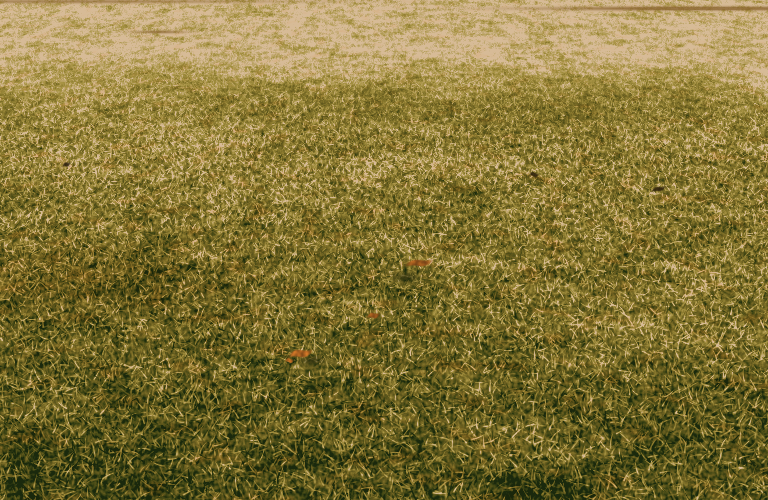
Reproduce this texture procedurally as a WebGL 1 fragment shader.

```glsl
precision highp float;
uniform vec2 u_resolution;

const float HORIZON = 1.25;
const float ROWS = 46.0;

float hash(vec2 p) {
  vec3 q = fract(vec3(p.xyx) * vec3(0.1031, 0.1030, 0.0973));
  q += dot(q, q.yzx + 33.33);
  return fract((q.x + q.y) * q.z);
}

float gradientDot(vec2 cell, vec2 offset) {
  float angle = 6.2832 * hash(cell + 40.0);
  return dot(vec2(cos(angle), sin(angle)), offset);
}

float gradientNoise(vec2 p) {
  vec2 i = floor(p), f = fract(p);
  vec2 u = f * f * f * (f * (f * 6.0 - 15.0) + 10.0);
  float low = mix(gradientDot(i, f), gradientDot(i + vec2(1, 0), f - vec2(1, 0)), u.x);
  float high = mix(gradientDot(i + vec2(0, 1), f - vec2(0, 1)),
                   gradientDot(i + vec2(1, 1), f - vec2(1, 1)), u.x);
  return 1.5 * mix(low, high, u.y);
}

float fbm(vec2 p) {
  float sum = 0.0, amp = 0.6;
  for (int i = 0; i < 4; i++) {
    sum += amp * gradientNoise(p);
    p = p * 2.03 + 17.3;
    amp *= 0.55;
  }
  return sum;
}

float blob(vec2 p, vec2 center, vec2 radius) {
  vec2 d = (p - center) / radius;
  return exp(-dot(d, d));
}

// Tone 0..5 runs from deep shade to bleached straw.
vec3 grassRamp(float tone) {
  vec3 c = mix(vec3(0.10, 0.16, 0.05), vec3(0.26, 0.28, 0.08), clamp(tone, 0.0, 1.0));
  c = mix(c, vec3(0.40, 0.36, 0.12), clamp(tone - 1.0, 0.0, 1.0));
  c = mix(c, vec3(0.52, 0.46, 0.17), clamp(tone - 2.0, 0.0, 1.0));
  c = mix(c, vec3(0.66, 0.58, 0.27), clamp(tone - 3.0, 0.0, 1.0));
  return mix(c, vec3(0.79, 0.69, 0.50), clamp(tone - 4.0, 0.0, 1.4));
}

// Broad light and dark areas of the field.
float fieldTone(vec2 p, vec2 ground) {
  float tone = 2.15 + 1.25 * smoothstep(0.05, 0.7, p.y);
  tone += 1.6 * smoothstep(0.77, 0.89, p.y + 0.05 * fbm(p * vec2(3.0, 9.0)));
  tone += 0.7 * blob(p, vec2(0.25, 0.72), vec2(0.36, 0.09));
  tone += 0.6 * blob(p, vec2(0.85, 0.665), vec2(0.34, 0.025));
  tone += 0.7 * blob(p, vec2(1.42, 0.73), vec2(0.22, 0.04));
  tone += 0.45 * blob(p, vec2(1.3, 0.36), vec2(0.3, 0.12));
  tone -= 0.4 * blob(p, vec2(0.95, 0.79), vec2(0.5, 0.035));
  tone -= 0.6 * blob(p, vec2(0.15, 0.43), vec2(0.3, 0.08));
  tone -= 1.1 * blob(p, vec2(0.1, 0.05), vec2(0.28, 0.06));
  tone -= 1.5 * blob(p, vec2(1.09, 0.015), vec2(0.1, 0.03));
  return tone + 0.7 * fbm(ground * vec2(2.5, 5.0)) + 1.1 * fbm(ground * vec2(9.0, 15.0) + 3.0);
}

// Returns coverage of a tapered, bent stroke growing from its root.
float blade(vec2 d, float angle, float len, float bend, float width, float px) {
  vec2 dir = vec2(sin(angle), cos(angle));
  float t = dot(d, dir) / len;
  float side = abs(dot(d, vec2(dir.y, -dir.x)) - bend * len * t * t);
  float halfWidth = width * (1.0 - 0.7 * clamp(t, 0.0, 1.0));
  float cover = clamp((halfWidth - side) / px + 0.5, 0.0, 1.0);
  return cover * smoothstep(0.0, 0.15, t) * smoothstep(1.0, 0.85, t);
}

// Each row keeps one scale, so blades shrink with distance without skewing.
float bladeLayer(float tone, float base, vec2 p, float seed, float px) {
  float row = floor(-log(HORIZON - p.y) * ROWS);
  for (int j = -1; j <= 1; j++) {
    float r = row - float(j);
    float depth = exp(-(r + 0.5) / ROWS);
    float size = depth / ROWS;
    float column = floor(p.x / size);
    for (int i = -1; i <= 1; i++) {
      vec2 id = vec2(column + float(i), r + 200.0) + seed * 37.0;
      float a = hash(id), b = hash(id + 11.7), c = hash(id + 23.1);
      vec2 root = vec2((column + float(i) + a) * size, HORIZON - depth + (b - 0.9) * size);
      float angle = (c - 0.5) * 2.6 + 0.6 * sin(id.x * 0.4 + id.y);
      float cover = blade(p - root, angle, size * (0.8 + 0.6 * b), a - 0.5, size * 0.075, px);
      float bladeTone = base + (fract(a * 7.0 + c * 3.0) - 0.5) * 5.0;
      tone = mix(tone, bladeTone, cover * 0.95);
    }
  }
  return tone;
}

float leaf(vec2 p, vec2 center, vec2 radius, float tilt, float px) {
  vec2 d = p - center;
  d = vec2(d.x, d.y - tilt * d.x) / radius;
  d.y += 0.35 * sin(d.x * 3.0);
  return 1.0 - smoothstep(-px, px, (length(d) - 1.0) * radius.y);
}

void main() {
  float px = 1.0 / u_resolution.y;
  vec2 p = gl_FragCoord.xy * px;
  float depth = HORIZON - p.y;
  vec2 ground = vec2((p.x - 0.766) / depth, -log(depth) * 1.6);
  float far = smoothstep(0.68, 0.93, p.y);

  // Soil shade, then overlapping blades and fine grain.
  float base = fieldTone(p, ground);
  float tone = base - 0.9 + 2.0 * fbm(ground * vec2(38.0, 34.0));
  for (int k = 0; k < 8; k++) {
    tone = bladeLayer(tone, base + 0.08 * float(k) - 0.1, p, float(k) + 1.0, px);
  }
  tone += 1.5 * gradientNoise(p * vec2(140.0, 115.0)) * (1.0 - 0.4 * far);
  float streaks = fbm(p * vec2(14.0, 85.0)) + 0.9 * fbm(p * vec2(75.0, 125.0));
  tone = mix(tone, base + 0.1 + 0.4 * (tone - base) + 0.9 * streaks, far);
  vec3 color = grassRamp(tone);

  // Rusty dry growth and lines along the far edge.
  float rust = smoothstep(0.0, 0.7, fbm(ground * vec2(12.0, 18.0) + 5.0));
  rust += 0.5 * blob(p, vec2(0.16, 0.44), vec2(0.3, 0.07));
  color *= mix(vec3(1.0), vec3(1.0, 0.90, 0.78), clamp(rust, 0.0, 1.0) * (1.0 - 0.6 * far));
  float edgeLine = blob(p, vec2(1.4, 0.983), vec2(0.3, 0.004));
  edgeLine += 0.6 * blob(p, vec2(0.15, 0.997), vec2(0.4, 0.004));
  edgeLine += 0.7 * blob(p, vec2(0.32, 0.936), vec2(0.05, 0.003));
  color = mix(color, vec3(0.53, 0.38, 0.17), clamp(edgeLine, 0.0, 0.75));

  // Fallen leaves with shade below, and small dark debris.
  float shade = blob(p, vec2(0.812, 0.445), vec2(0.022, 0.009));
  shade += blob(p, vec2(0.625, 0.279), vec2(0.022, 0.008));
  color = mix(color, vec3(0.12, 0.14, 0.04), min(shade, 1.0) * 0.6);
  float debris = leaf(p, vec2(1.317, 0.622), vec2(0.012, 0.004), 0.3, px);
  debris += leaf(p, vec2(1.068, 0.651), vec2(0.008, 0.004), 0.0, px);
  debris += leaf(p, vec2(0.133, 0.671), vec2(0.007, 0.004), 0.4, px);
  color = mix(color, vec3(0.17, 0.12, 0.05), min(debris, 1.0) * 0.85);
  vec3 leafColor = vec3(0.58, 0.33, 0.11) * (1.0 + 0.35 * gradientNoise(p * 110.0));
  color = mix(color, leafColor, leaf(p, vec2(0.838, 0.474), vec2(0.024, 0.006), 0.15, px));
  color = mix(color, leafColor * 1.15, leaf(p, vec2(0.601, 0.293), vec2(0.021, 0.007), 0.2, px));
  color = mix(color, leafColor * 1.2, leaf(p, vec2(0.579, 0.279), vec2(0.007, 0.004), 0.0, px));
  color = mix(color, leafColor, leaf(p, vec2(0.747, 0.369), vec2(0.011, 0.005), 0.2, px));
  gl_FragColor = vec4(color, 1.0);
}
```
